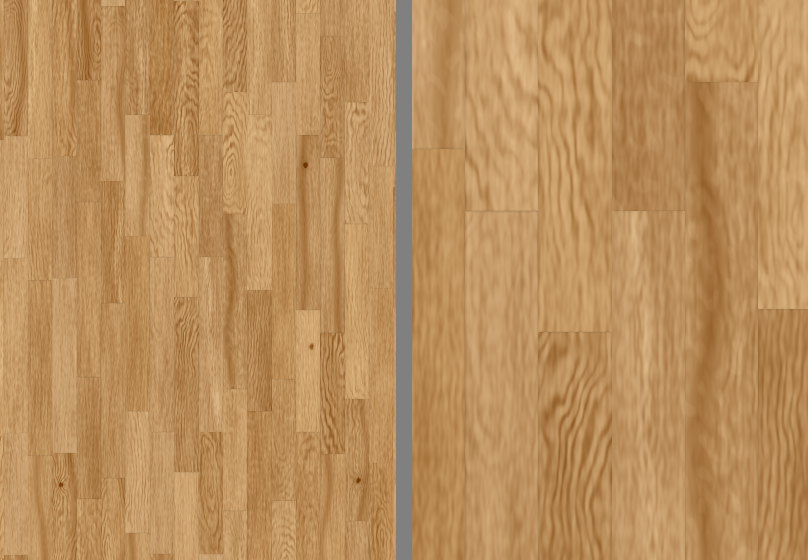
Left: the whole. Right: its middle third, enlarged.
A Shadertoy shader for this texture:

```glsl
#define STRIP 0.0435        // strip width, in canvas heights
#define SHIFT 0.0065        // left edge of the first full strip
#define PAIR 0.53           // one long plus one short block
#define LONG_SHARE 0.59     // share of the long block in a pair
#define SEAM 0.012          // half width of a joint, in strip widths
#define TONE_SPREAD 0.62    // brightness range between blocks
#define RING_CONTRAST 0.85  // strongest growth ring contrast
#define PORE_CONTRAST 0.36  // fine fibre contrast
#define KNOT_CHANCE 0.05
#define STREAK_CHANCE 0.30

const vec3 DARK_OAK = vec3(0.62, 0.42, 0.21);
const vec3 PALE_OAK = vec3(0.82, 0.66, 0.46);

float hash(vec2 p) {
    vec3 q = fract(vec3(p.xyx) * 0.1031);
    q += dot(q, q.yzx + 33.33);
    return fract((q.x + q.y) * q.z);
}

float cornerSlope(vec2 cell, vec2 offset) {
    float angle = 6.2832 * hash(cell);
    return dot(vec2(cos(angle), sin(angle)), offset);
}

float gradientNoise(vec2 p) {
    vec2 i = floor(p), f = fract(p);
    vec2 u = f * f * f * (f * (f * 6.0 - 15.0) + 10.0);
    vec2 e = vec2(1.0, 0.0);
    return mix(mix(cornerSlope(i, f), cornerSlope(i + e, f - e), u.x),
               mix(cornerSlope(i + e.yx, f - e.yx), cornerSlope(i + 1.0, f - 1.0), u.x), u.y);
}

// Brightness of the wood; q is measured in strip widths from the block centre
float oak(vec2 q, vec2 id, float blockLength) {
    vec2 seed = id * 17.3 + 40.0;
    float kind = hash(seed + 1.7), figure = hash(seed + 5.1);
    vec2 n = q + 60.0 * vec2(hash(seed + 2.3), hash(seed + 8.9));

    // Knot, which also bends the rings around it
    vec2 knotCentre = vec2(0.5, 0.7 * blockLength) * (vec2(hash(seed + 3.1), hash(seed + 4.7)) - 0.5);
    vec2 toKnot = (q - knotCentre) * vec2(1.0, 0.8);
    float hasKnot = step(hash(seed + 6.3), KNOT_CHANCE);
    float knotDistance = length(toKnot) + 0.05 * gradientNoise(n * 6.0);

    // Slice through a tilted trunk: arches near the pith, straight lines far away
    float pith = (hash(seed + 7.9) - 0.5) * mix(0.6, 4.0, kind);
    float tilt = mix(0.10, 0.26, figure) * (hash(seed + 9.7) < 0.5 ? -1.0 : 1.0);
    float depth = tilt * (q.y - 0.9 * blockLength * (hash(seed + 11.3) - 0.5));
    float wobble = 0.45 * gradientNoise(n * vec2(1.1, 0.4)) + 0.14 * gradientNoise(n * vec2(2.5, 1.3));
    float radius = length(vec2(q.x - pith, depth + wobble)) + 0.4 * wobble;
    radius += hasKnot * 0.3 * exp(-12.0 * dot(toKnot, toKnot));
    float phase = radius * mix(6.0, 10.0, hash(seed + 13.1)) + 0.45 * gradientNoise(n * vec2(7.0, 2.5));
    float ring = pow(0.5 + 0.5 * sin(6.2832 * phase), 1.8);
    float contrast = mix(0.14, RING_CONTRAST, pow(figure, 2.5)) * mix(1.0, 0.6, kind);
    contrast *= max(0.75 + 1.5 * gradientNoise(n * vec2(1.5, 0.4) + 9.0), 0.1);

    // Fibres and pores run along the block
    float pores = gradientNoise(n * vec2(11.0, 0.7)) + 0.9 * gradientNoise(n * vec2(19.0, 4.5));
    float clouds = gradientNoise(n * vec2(1.7, 0.22));

    // Pale ray flecks on some blocks
    float flecks = smoothstep(0.1, 0.35, gradientNoise(vec2(n.x * 6.0 + n.y, n.y * 3.5)));
    flecks *= step(0.65, hash(seed + 15.7));

    // Heartwood or sapwood streak wandering along the block
    float streakLine = q.x - 0.9 * (hash(seed + 17.9) - 0.5) - 0.5 * gradientNoise(vec2(n.y * 0.3, seed.x));
    float streak = exp(-pow(streakLine / 0.15, 2.0)) * step(hash(seed + 19.3), STREAK_CHANCE);
    float streakTone = hash(seed + 21.1) < 0.55 ? -0.55 : 0.38;

    float tone = 0.65 + TONE_SPREAD * (hash(seed + 23.9) - 0.5) - 0.06 * kind;
    tone += contrast * (0.38 - ring) + PORE_CONTRAST * pores + 0.3 * clouds;
    tone += 0.14 * flecks + streak * streakTone * (0.8 + pores);
    float knot = 1.0 - smoothstep(0.04, 0.13, knotDistance);
    float halo = exp(-pow(knotDistance / 0.22, 2.0));
    return tone - hasKnot * (1.1 * knot + 0.25 * halo);
}

void mainImage(out vec4 fragColor, in vec2 fragCoord) {
    vec2 p = fragCoord / iResolution.y;
    float pixel = 1.0 / (iResolution.y * STRIP);

    // Strips, each cut into alternating long and short blocks
    float across = (p.x - SHIFT) / STRIP;
    float strip = floor(across);
    float along = p.y / PAIR + hash(vec2(strip + 3.0, 7.0)) + 2.0;
    float place = fract(along);
    bool isShort = place > LONG_SHARE;
    float start = isShort ? LONG_SHARE : 0.0;
    float share = isShort ? 1.0 - LONG_SHARE : LONG_SHARE;
    float blockLength = share * PAIR / STRIP;
    vec2 id = vec2(strip, 2.0 * floor(along) + (isShort ? 1.0 : 0.0));
    vec2 q = vec2(fract(across) - 0.5, (place - start) * PAIR / STRIP - 0.5 * blockLength);

    float tone = oak(q, id, blockLength);
    tone = tone > 0.8 ? 0.8 + 0.7 * (tone - 0.8) : tone;
    vec3 color = mix(DARK_OAK, PALE_OAK, clamp(tone, -0.9, 1.2));
    color *= 1.0 + vec3(0.015, 0.0, -0.05) * (hash(id + 71.0) - 0.5);

    // Faint joints, of uneven strength
    vec2 toEdge = vec2(0.5, 0.5 * blockLength) - abs(q);
    float joint = 1.0 - smoothstep(SEAM - 0.5 * pixel, SEAM + pixel, min(toEdge.x, toEdge.y));
    color *= 1.0 - mix(0.02, 0.09, hash(id + 37.0)) * joint;

    fragColor = vec4(color, 1.0);
}
```
